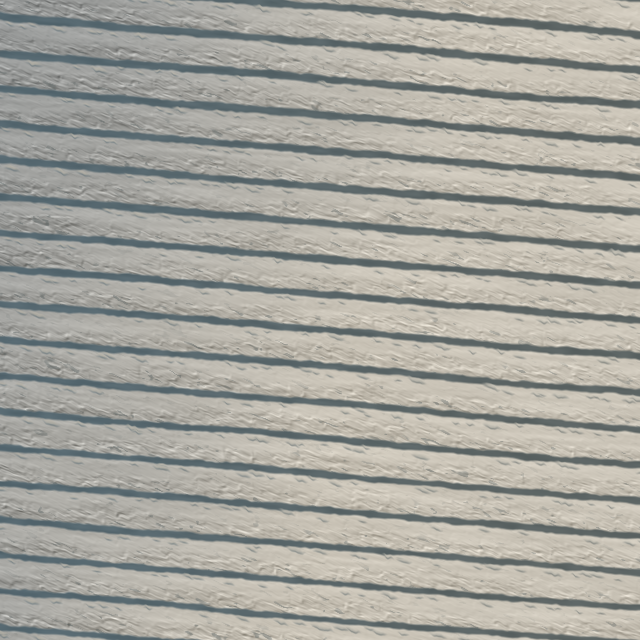
Write a Shadertoy shader that draws this texture.

```glsl
// Raked pale ground: slanting dark furrows between grainy, side-lit ridges with loose crumbs.

const float PERIOD = 0.05614;      // furrow spacing
const float FIRST_FURROW = 0.026;  // depth of a furrow at the left edge
const float SLOPE = 0.083;         // drop of the furrows from left to right

const vec3 COOL_SAND = vec3(0.59, 0.60, 0.60);
const vec3 WARM_SAND = vec3(0.79, 0.765, 0.715);
const vec3 BLUE_SHADE = vec3(0.32, 0.395, 0.43);
const vec3 GREY_SHADE = vec3(0.34, 0.375, 0.375);
const vec3 CRUMB_LIGHT = vec3(0.82, 0.80, 0.75);

float hash(vec2 p) {
    vec3 q = fract(vec3(p.xyx) * 0.1031);
    q += dot(q, q.yzx + 33.33);
    return fract((q.x + q.y) * q.z);
}

float noise(vec2 p) {
    vec2 i = floor(p), f = fract(p);
    f = f * f * (3.0 - 2.0 * f);
    float low = mix(hash(i), hash(i + vec2(1, 0)), f.x);
    float high = mix(hash(i + vec2(0, 1)), hash(i + vec2(1, 1)), f.x);
    return mix(low, high, f.y);
}

// Height of the flaky surface, stretched along a steeper slant than the furrows
float flakeHeight(vec2 p) {
    vec2 q = vec2(p.x, p.y - 0.22 * p.x) * vec2(65.0, 190.0);
    q += 0.8 * noise(p * 90.0);
    return 0.65 * noise(q) + 0.35 * noise(q * 2.1 + 17.0);
}

// Side light on the flakes: the slope of the height field
float flakeRelief(vec2 p) {
    return flakeHeight(p) - flakeHeight(p + vec2(-0.0025, -0.0027));
}

// Coverage of a tilted ellipse
float ellipse(vec2 p, vec2 radius, float blur) {
    p.y -= 0.2 * p.x;
    float dist = (length(p / radius) - 1.0) * radius.y;
    return 1.0 - smoothstep(-blur, blur, dist);
}

// Crumbs along the lower lip of a furrow: x is light, y is cast shadow
vec2 crumbs(float x, float below, float row, float blur) {
    const float CELL = 0.021;
    vec2 cover = vec2(0.0);
    float middle = floor(x / CELL);
    for (int k = -1; k <= 1; k++) {
        vec2 id = vec2(middle + float(k), row + 40.0);
        float size = hash(id + 5.3);
        float present = step(0.5, hash(id + 71.7));
        vec2 centre = vec2((id.x + hash(id)) * CELL, 0.0065 + 0.006 * hash(id + 23.1));
        vec2 radius = mix(vec2(0.004, 0.0014), vec2(0.011, 0.0029), size * size);
        vec2 q = vec2(x, below) - centre;
        q.y += 0.003 * (noise(vec2(x * 180.0, row)) - 0.5);
        cover.x = max(cover.x, present * ellipse(q, radius, blur));
        cover.y = max(cover.y, present * ellipse(q - vec2(0.001, 0.0024), radius, blur));
    }
    return cover;
}

void mainImage(out vec4 fragColor, in vec2 fragCoord) {
    vec2 uv = fragCoord / iResolution.xy;
    float blur = 0.0005 + 0.8 / iResolution.y;

    // Position along and across the furrows, depth growing downwards
    vec2 p = vec2(uv.x, 1.0 - uv.y - SLOPE * uv.x);
    float drift = 0.005 * (noise(vec2(p.x * 5.0, p.y * 12.0 + 9.0)) - 0.5);
    float t = (p.y + drift - FIRST_FURROW) / PERIOD;
    float row = floor(t + 0.5);
    float below = (t - row) * PERIOD;
    float ridge = fract(t);

    // Broad light: cool at the upper left, warm to the right
    float warmth = smoothstep(-0.12, 0.9, uv.x + 0.3 * (1.0 - uv.y));
    warmth += 0.2 * (noise(uv * 4.0) - 0.5);
    vec3 color = mix(COOL_SAND, WARM_SAND, clamp(warmth, 0.0, 1.0));

    // Smooth strip under each furrow, rough strip above the next one
    float patchy = noise(vec2(p.x * 12.0, p.y * 60.0)) - 0.5;
    float rough = smoothstep(0.32, 0.68, ridge + 0.45 * patchy);
    rough = mix(0.22, 1.0, rough) * mix(1.1, 0.8, uv.x);
    color += 0.025 - 0.055 * rough;
    color += 0.06 * (noise(vec2(p.x * 7.0, p.y * 170.0)) - 0.5);
    color += 0.34 * rough * flakeRelief(p);

    // Dark pits scattered through the rough strip
    float pit = smoothstep(0.70, 0.86, flakeHeight(p + 3.7));
    color = mix(color, GREY_SHADE, 0.4 * pit * rough);

    // Furrow shadow with ragged lips
    float lip = below < 0.0 ? 3.0 : 8.0;
    float ragged = noise(vec2(p.x * 45.0, row * 7.0 + lip)) - 0.5;
    ragged += 0.6 * (noise(vec2(p.x * 130.0, row * 5.0 + lip)) - 0.5);
    float halfWidth = mix(0.0042, 0.0055, uv.y) + 0.0026 * ragged;
    float furrow = 1.0 - smoothstep(-blur, blur * 1.6, abs(below) - halfWidth);
    vec3 shade = mix(BLUE_SHADE, GREY_SHADE, smoothstep(0.0, 0.9, uv.x));
    shade += 0.05 * (noise(p * vec2(40.0, 160.0)) - 0.5);
    color = mix(color, shade, 0.96 * furrow);

    // Loose crumbs and their shadows
    vec2 crumb = crumbs(p.x, below, row, blur);
    color = mix(color, shade, 0.55 * crumb.y);
    color = mix(color, mix(color, CRUMB_LIGHT, 0.75) * mix(0.9, 1.0, uv.x), crumb.x);

    fragColor = vec4(clamp(color, 0.0, 1.0), 1.0);
}
```
